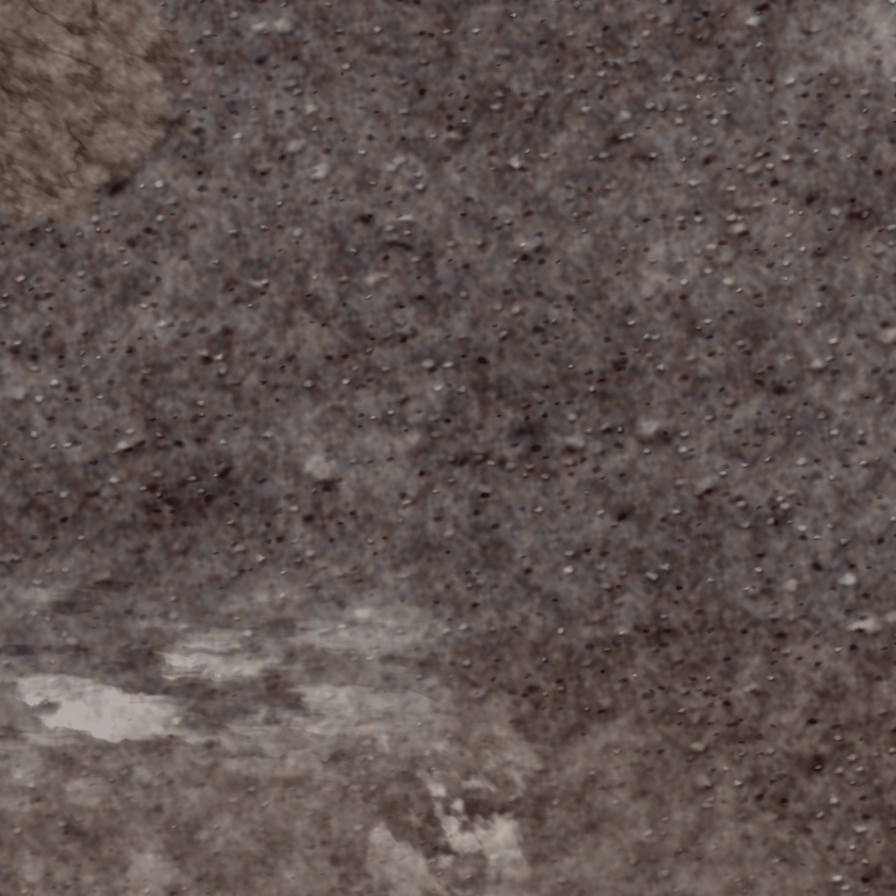
Reproduce this texture procedurally as a three.js fragment shader.

```glsl
// Dusty brown-grey ground with a boulder, scattered pebbles and pale worn stone.
varying vec2 vUv;

const vec3 DARK_EARTH = vec3(0.235, 0.178, 0.170);
const vec3 PALE_DUST = vec3(0.655, 0.622, 0.600);
const vec3 BROWN_TINT = vec3(0.014, 0.000, -0.020);
const vec3 COOL_TINT = vec3(-0.012, 0.000, 0.010);
const float GROUND_TONE = 0.27;
const float GRAIN_CELLS = 170.0;
const float GRAIN_CONTRAST = 0.26;
const float CLUMP_CONTRAST = 0.46;
const float BROAD_CONTRAST = 0.36;
const float STREAK_STRENGTH = 0.62;
const vec2 BOULDER_CENTER = vec2(0.045, 0.925);
const float BOULDER_RADIUS = 0.155;
const int PEBBLE_LAYERS = 3;

float hash(vec2 p) {
  vec3 q = fract(vec3(p.xyx) * 0.1031);
  q += dot(q, q.yzx + 33.33);
  return fract((q.x + q.y) * q.z);
}

float noise(vec2 p) {
  vec2 i = floor(p);
  vec2 f = fract(p);
  f = f * f * (3.0 - 2.0 * f);
  float low = mix(hash(i), hash(i + vec2(1.0, 0.0)), f.x);
  float high = mix(hash(i + vec2(0.0, 1.0)), hash(i + 1.0), f.x);
  return mix(low, high, f.y);
}

// Each octave is turned so that no lattice direction shows.
float fbm(vec2 p) {
  float sum = 0.0;
  float weight = 0.533;
  for (int i = 0; i < 4; i++) {
    sum += weight * noise(p);
    p = mat2(1.6, 1.2, -1.2, 1.6) * p + 17.3;
    weight *= 0.5;
  }
  return sum;
}

float ridge(vec2 p) {
  return 1.0 - abs(2.0 * fbm(p) - 1.0);
}

// Soft elliptical spot: 1 at the centre, fading outwards.
float spot(vec2 p, vec2 center, vec2 size) {
  vec2 d = (p - center) / size;
  return exp(-dot(d, d));
}

// Signed tone of scattered stones: lit pebbles with a shadow, and dark crumbs.
float pebbles(vec2 p, float cells, float share) {
  vec2 q = p * cells;
  q += 0.16 * vec2(noise(q * 3.0), noise(q * 3.0 + 40.0));
  vec2 home = floor(q);
  float tone = 0.0;
  for (int y = -1; y <= 1; y++) {
    for (int x = -1; x <= 1; x++) {
      vec2 id = home + vec2(float(x), float(y));
      float kind = hash(id + cells);
      float size = mix(0.16, 0.34, hash(id + 71.0));
      vec2 d = q - id - 0.2 - 0.6 * vec2(hash(id + 13.0), hash(id + 29.0));
      d = vec2(d.x * 0.8 - d.y * 0.25, d.y * 1.2);
      float stone = 1.0 - smoothstep(size * 0.15, size * 1.2, length(d));
      float shade = 1.0 - smoothstep(size * 0.2, size * 1.5, length(d - size * vec2(0.5, -0.8)));
      float lit = step(kind, share);
      float crumb = step(1.0 - share * 1.4, kind);
      tone += lit * (stone * mix(0.15, 0.55, hash(id + 5.0)) - 0.20 * shade * (1.0 - stone));
      tone -= crumb * stone * 0.32;
    }
  }
  return tone;
}

float boulderMask(vec2 p) {
  float wobble = 0.12 * (fbm(p * 14.0) - 0.5);
  return 1.0 - smoothstep(-0.016, 0.012, length(p - BOULDER_CENTER) - BOULDER_RADIUS + wobble);
}

void main() {
  vec2 p = vUv;
  vec2 turned = mat2(0.8, 0.6, -0.6, 0.8) * p;
  float broad = fbm(p * 5.0 + 3.0);
  float clump = fbm(turned * 38.0 + 7.0);
  float grain = noise(turned * GRAIN_CELLS) + noise(p.yx * GRAIN_CELLS * 0.6 + 9.0) - 1.0;

  // Broad zones: dark soil, pale worn stone and brown foreground.
  float edge = 0.41 - 0.45 * p.x * p.x + 0.14 * (broad - 0.5);
  float worn = 1.0 - smoothstep(-0.08, 0.06, p.y - edge);
  float brown = 1.0 - smoothstep(0.06, 0.30, p.y + 0.2 * (broad - 0.5) - 0.12 * p.x);
  float tone = GROUND_TONE + 0.16 * worn - 0.05 * brown + BROAD_CONTRAST * (broad - 0.5);
  tone += 0.25 * spot(p, vec2(1.0, 0.95), vec2(0.09, 0.06));
  tone += 0.07 * spot(p, vec2(0.7, 0.75), vec2(0.3, 0.2));
  tone -= 0.09 * spot(p, vec2(0.43, 0.66), vec2(0.12, 0.10));
  tone += CLUMP_CONTRAST * (clump - 0.5) + GRAIN_CONTRAST * (1.0 - 0.3 * worn) * grain;

  // Stones, fewer on the worn floor.
  float stones = 0.0;
  float cells = 18.0;
  for (int i = 0; i < PEBBLE_LAYERS; i++) {
    stones += pebbles(p + float(i) * 0.37, cells, 0.04 + 0.05 * float(i));
    cells *= 1.8;
  }
  tone += stones * (1.0 - 0.5 * worn);

  // Flat whitish streaks, dark gouges and a chalky patch.
  float flakes = fbm(vec2(p.x * 7.0, p.y * 34.0 + p.x * 3.0) + 0.5 * clump);
  float band = spot(p, vec2(0.12, 0.23), vec2(0.36, 0.10));
  float patchArea = spot(p, vec2(0.51, 0.09), vec2(0.11, 0.09));
  float chalk = smoothstep(0.42, 0.62, fbm(turned * vec2(22.0, 30.0) + 6.0));
  float rubble = smoothstep(0.54, 0.70, fbm(p * vec2(18.0, 28.0) + 33.0));
  tone += STREAK_STRENGTH * smoothstep(0.50, 0.70, flakes) * band;
  tone += 0.75 * (chalk - 0.2) * patchArea + 0.22 * rubble * brown * (1.0 - p.x);
  float gouge = smoothstep(0.56, 0.72, fbm(p * vec2(13.0, 40.0) + 51.0));
  tone -= 0.24 * gouge * worn * (1.0 - 0.5 * brown);

  // Cracked boulder with its contact shadow.
  float boulder = boulderMask(p);
  float contact = boulderMask(p + vec2(0.012, 0.020)) * (1.0 - boulder);
  contact *= smoothstep(0.35, 0.60, noise(p * 16.0 + 4.0));
  vec2 slant = vec2(p.x * 0.8 - p.y * 0.5, p.x * 0.6 + p.y);
  float crack = smoothstep(0.80, 1.0, ridge(slant * vec2(16.0, 34.0) + 2.0));
  float face = 0.40 + 0.7 * (fbm(slant * vec2(34.0, 60.0)) - 0.5) + 0.2 * grain - 0.22 * crack;
  tone = mix(tone - 0.35 * contact, face, boulder);

  // Tone to colour, with warm and cool drifts.
  vec3 color = mix(DARK_EARTH, PALE_DUST, clamp(tone, -0.25, 1.1));
  float warm = max(boulder, 0.6 * brown);
  float cool = (1.0 - warm) * smoothstep(0.45, 0.65, noise(turned * 75.0 + 23.0));
  color += BROWN_TINT * warm + COOL_TINT * cool;
  color += 0.02 * (noise(p * GRAIN_CELLS + 80.0) - 0.5) * vec3(1.0, 0.0, -1.0);
  gl_FragColor = vec4(color, 1.0);
}
```
